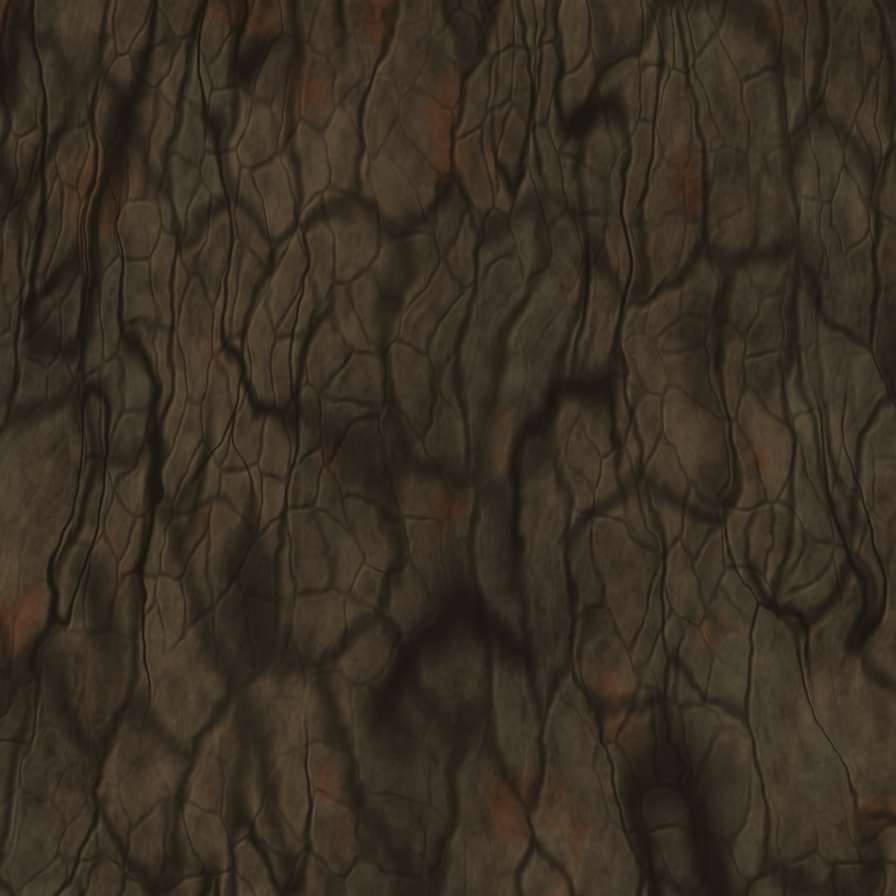
Give the GLSL for this texture, as a three.js fragment shader.

```glsl
varying vec2 vUv;

const vec3 CREVICE = vec3(0.095, 0.08, 0.06);
const vec3 RIDGE = vec3(0.345, 0.285, 0.21);
const vec3 RUST = vec3(0.40, 0.22, 0.13);
const vec3 LICHEN = vec3(0.27, 0.26, 0.20);

float hash(vec2 p) {
  return fract(sin(dot(p, vec2(127.1, 311.7))) * 43758.5453);
}

float noise(vec2 p) {
  vec2 cell = floor(p);
  vec2 f = fract(p);
  f = f * f * (3.0 - 2.0 * f);
  float low = mix(hash(cell), hash(cell + vec2(1.0, 0.0)), f.x);
  float high = mix(hash(cell + vec2(0.0, 1.0)), hash(cell + vec2(1.0)), f.x);
  return mix(low, high, f.y);
}

float fbm(vec2 p) {
  float sum = 0.0;
  float amplitude = 0.5;
  for (int i = 0; i < 5; i++) {
    sum += amplitude * noise(p);
    p = p * 2.03 + vec2(17.3, 9.1);
    amplitude *= 0.5;
  }
  return sum;
}

// Gap between the two nearest cell centres: zero along plate borders
float plateEdge(vec2 p) {
  vec2 cell = floor(p);
  float nearest = 8.0;
  float second = 8.0;
  for (int y = -1; y <= 1; y++) {
    for (int x = -1; x <= 1; x++) {
      vec2 id = cell + vec2(float(x), float(y));
      vec2 centre = id + vec2(hash(id), hash(id + 41.7));
      float d = distance(p, centre);
      second = min(second, max(nearest, d));
      nearest = min(nearest, d);
    }
  }
  return second - nearest;
}

// Bends the growth direction outward and makes the borders ragged
vec2 growthWarp(vec2 p) {
  vec2 fan = vec2((p.x - 0.5) * (p.y - 0.5) * 0.35, 0.0);
  vec2 field = p * vec2(6.0, 4.0);
  vec2 ragged = vec2(fbm(field), fbm(field + 23.0)) - 0.5;
  return p + fan + ragged * vec2(0.13, 0.16);
}

// Long vertical splits that open and close along their length
float fissure(vec2 q, vec2 scale, float width) {
  float split = abs(noise(q * scale) - 0.5);
  float opening = smoothstep(0.35, 0.7, noise(q * vec2(9.0, 5.0) + scale));
  return mix(1.0, smoothstep(0.0, width, split), opening);
}

// x: relief height, y: openness to light (zero inside cracks)
vec2 barkRelief(vec2 p) {
  vec2 q = growthWarp(p);
  float width = mix(0.03, 0.32, noise(q * vec2(12.0, 6.0) + 5.0));
  float large = smoothstep(0.0, width, plateEdge(q * vec2(12.0, 4.0)));
  float small = smoothstep(0.0, 0.16, plateEdge(q * vec2(27.0, 13.0) + 3.0));
  float broken = smoothstep(0.35, 0.7, noise(q * vec2(7.0, 5.0) + 31.0));
  small = mix(1.0, small, 0.2 + 0.6 * broken);
  float splits = fissure(q, vec2(10.0, 1.7), 0.08);
  splits *= fissure(q + 7.0, vec2(23.0, 3.5), 0.07);
  float lumps = fbm(q * vec2(34.0, 17.0));
  float fibres = fbm(q * vec2(120.0, 26.0));
  float height = 0.3 * large + 0.16 * small + 0.3 * splits;
  height += 0.45 * lumps + 0.16 * fibres;
  float openness = mix(0.45, 1.0, large) * mix(0.6, 1.0, small);
  return vec2(height, openness * mix(0.15, 1.0, splits));
}

float patches(vec2 p, vec2 scale, float start) {
  return smoothstep(start, start + 0.14, fbm(p * scale));
}

void main() {
  vec2 p = vUv;
  vec2 relief = barkRelief(p);
  float slope = relief.x - barkRelief(p + vec2(-0.0025, 0.003)).x;

  // Mottled tone, lit from the upper left
  float mottle = fbm(p * vec2(11.0, 6.0) + 13.0) - 0.48;
  float flakes = fbm(p * vec2(70.0, 38.0) + 51.0) - 0.48;
  float speckle = noise(p * vec2(260.0, 190.0)) - 0.5;
  float tone = 0.64 + 0.75 * mottle + 0.55 * flakes + 0.12 * speckle;
  tone = (tone + 1.5 * clamp(slope, -0.2, 0.15)) * relief.y;

  // Deeper shade down the middle seam
  float seam = exp(-pow((p.x - 0.5 + 0.08 * mottle) / 0.06, 2.0));
  tone *= 1.0 - 0.22 * seam;
  vec3 colour = mix(CREVICE, RIDGE, clamp(tone, 0.0, 1.0));

  // Sparse rusty flakes and grey-green lichen
  float rust = patches(p + 3.7, vec2(15.0, 10.0), 0.61);
  float lichen = patches(p + 8.2, vec2(9.0, 4.0), 0.52);
  float shade = 0.45 + 0.65 * tone;
  colour = mix(colour, RUST * shade, 0.5 * rust * relief.y);
  colour = mix(colour, LICHEN * shade, 0.35 * lichen * relief.y);

  gl_FragColor = vec4(colour, 1.0);
}
```
